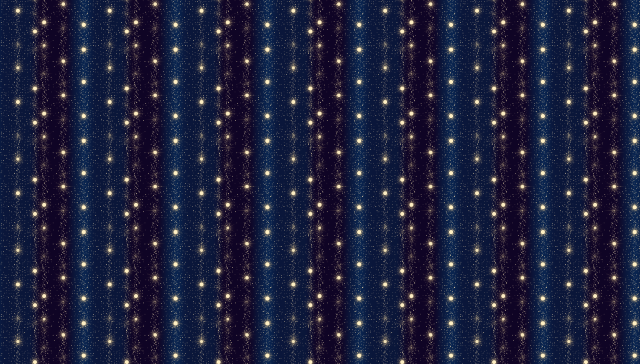
Reproduce this pattern procedurally as a Shadertoy shader.

```glsl
const vec2 REPEATS = vec2(6.97, 3.99);
const float TAU = 6.2831853;

const vec3 PURPLE = vec3(0.060, 0.015, 0.145);
const vec3 NAVY = vec3(0.040, 0.085, 0.225);
const vec3 BLUE = vec3(0.035, 0.140, 0.310);
const vec3 DUST = vec3(0.84, 0.78, 0.64);
const vec3 GOLD = vec3(0.82, 0.71, 0.50);
const vec3 CREAM = vec3(1.00, 0.94, 0.77);

const float FIELD_CELLS = 35.0;
const float STRING_ROWS = 44.0;
const int STRING_LAYERS = 4;
const float DOT_RADIUS = 0.0042;
const float CORE_RADIUS = 0.022;
const float HALO_RADIUS = 0.038;
const float RAY_COUNT = 12.0;
const float RAY_LENGTH = 0.125;
const float RAY_WIDTH = 0.0012;

// Strings of light: position, dust spread, star heights from the top, star glow
const int STRINGS = 5;
const float STRING_X[STRINGS] = float[](0.195, 0.381, 0.481, 0.690, 0.912);
const float STRING_SPREAD[STRINGS] = float[](0.038, 0.038, 0.042, 0.046, 0.085);
const vec4 STAR_Y[STRINGS] = vec4[](
    vec4(0.118, 0.744, 0.490, 0.690),
    vec4(0.345, 0.970, 0.544, 0.150),
    vec4(0.245, 0.499, 0.807, 0.617),
    vec4(0.045, 0.671, 0.308, 0.917),
    vec4(0.272, 0.544, 0.898, 0.544));
const vec4 STAR_GLOW[STRINGS] = vec4[](
    vec4(0.95, 0.75, 0.25, 0.05),
    vec4(0.95, 0.95, 0.08, 0.03),
    vec4(0.95, 0.65, 0.15, 0.08),
    vec4(0.85, 0.85, 0.18, 0.08),
    vec4(1.00, 1.00, 1.00, 0.03));

float hash(vec2 p) {
    return fract(sin(dot(p, vec2(127.1, 311.7))) * 43758.5453);
}

// Shortest offset on the repeating tile
vec2 wrap(vec2 d) {
    return fract(d + 0.5) - 0.5;
}

float disc(float dist, float radius, float px) {
    return 1.0 - smoothstep(radius - 0.6 * px, radius + 0.6 * px, dist);
}

float purpleBand(float x) {
    return smoothstep(0.31, 0.46, x) * (1.0 - smoothstep(0.70, 0.84, x));
}

vec3 stripes(float x) {
    float blueOffset = wrap(vec2(x - 0.92, 0.0)).x / 0.075;
    vec3 color = mix(NAVY, PURPLE, purpleBand(x));
    return mix(color, BLUE, exp(-blueOffset * blueOffset));
}

// Loose dust, thinner over the purple band
float fieldDust(vec2 p, float px) {
    vec2 cell = floor(p * FIELD_CELLS);
    vec2 id = mod(cell, FIELD_CELLS);
    vec2 center = 0.22 + 0.56 * vec2(hash(id + 3.1), hash(id + 17.7));
    float density = mix(0.75, 0.35, purpleBand((id.x + 0.5) / FIELD_CELLS));
    float dist = length(p * FIELD_CELLS - cell - center) / FIELD_CELLS;
    float shade = hash(id + 41.3);
    float brightness = mix(0.15, 0.65, shade * shade);
    return step(hash(id), density) * brightness * disc(dist, DOT_RADIUS, px);
}

// Dense dust hugging one string
float stringDust(vec2 p, int s, float px) {
    float dust = 0.0;
    float dx = wrap(p - STRING_X[s]).x;
    for (int i = 0; i < STRING_LAYERS; i++) {
        float y = p.y * STRING_ROWS + float(i) / float(STRING_LAYERS);
        vec2 id = vec2(mod(floor(y), STRING_ROWS), float(s * STRING_LAYERS + i));
        float side = hash(id + 5.3) + hash(id + 9.1) - 1.0;
        vec2 d = vec2(dx - side * STRING_SPREAD[s], (fract(y) - 0.5) / STRING_ROWS);
        float shade = hash(id + 23.9);
        float brightness = mix(0.12, 0.65, shade * shade);
        dust += brightness * disc(length(d), DOT_RADIUS, px);
    }
    return dust;
}

// Thin rays of uneven length around a star
float rays(vec2 d, float seed, float px) {
    float r = length(d);
    float turn = atan(d.y, d.x + 1e-5) / TAU * RAY_COUNT;
    float k = floor(turn + 0.5);
    float side = abs(r * sin((turn - k) * TAU / RAY_COUNT));
    float reach = RAY_LENGTH * mix(0.5, 1.0, hash(vec2(mod(k, RAY_COUNT), seed)));
    return disc(side, RAY_WIDTH, px) * clamp(1.0 - r / reach, 0.0, 1.0);
}

void mainImage(out vec4 fragColor, in vec2 fragCoord) {
    vec2 uv = fragCoord / iResolution.xy;
    vec2 p = fract(vec2(uv.x, 1.0 - uv.y) * REPEATS);
    float px = REPEATS.x / iResolution.x;

    float dust = fieldDust(p, px);
    float shine = 0.0;
    float core = 0.0;
    for (int s = 0; s < STRINGS; s++) {
        dust += stringDust(p, s, px);
        for (int i = 0; i < 4; i++) {
            vec2 d = wrap(p - vec2(STRING_X[s], STAR_Y[s][i]));
            float glow = STAR_GLOW[s][i];
            float r = length(d);
            shine += 0.6 * glow * exp(-r * r / (HALO_RADIUS * HALO_RADIUS));
            shine += mix(0.32, 0.42, glow) * rays(d, float(s * 4 + i), px);
            core += disc(r, CORE_RADIUS * glow, max(px, 0.5 * CORE_RADIUS)) * sqrt(glow);
        }
    }

    vec3 color = mix(stripes(p.x), DUST, min(dust, 0.9));
    color = mix(color, GOLD, min(shine, 1.0));
    color = mix(color, CREAM, min(core, 1.0));
    fragColor = vec4(color, 1.0);
}
```
